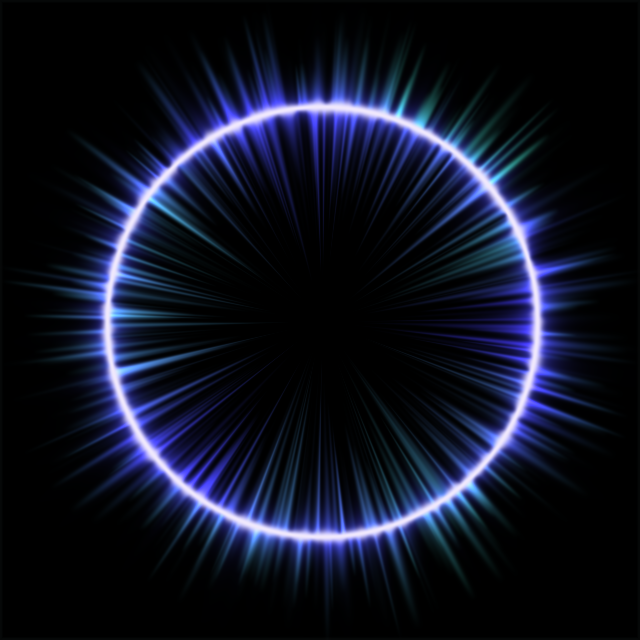
Reproduce this background procedurally as a three.js fragment shader.

```glsl
// A glowing white-violet ring throwing blue and teal light rays inward and outward on black.
varying vec2 vUv;

const float TAU = 6.2831853;
const vec2 RING_CENTER = vec2(0.504, 0.497);
const float RING_RADIUS = 0.336;
const float CORE_WIDTH = 0.0072;
const float GLOW_WIDTH = 0.018;
const vec2 OUTER_REACH = vec2(0.06, 0.18);
const vec2 INNER_REACH = vec2(0.11, 0.29);
const vec2 RAY_WIDTH = vec2(0.008, 0.021);  // radians
const float OUTER_GAIN = 0.84;
const float INNER_GAIN = 0.76;
const float RAY_FALLOFF = 1.1;
const int RAY_LAYERS = 5;
const vec3 BACKGROUND = vec3(0.0, 0.001, 0.001);
const vec3 EDGE_COLOR = vec3(0.025, 0.03, 0.03);
const vec3 VIOLET = vec3(0.24, 0.19, 0.92);
const vec3 STEEL = vec3(0.27, 0.42, 0.74);
const vec3 TEAL = vec3(0.19, 0.60, 0.55);
const vec3 CORE_COLOR = vec3(0.94, 0.91, 0.99);

float hash(vec2 p) {
  vec3 q = fract(vec3(p.xyx) * 0.1031);
  q += dot(q, q.yzx + 33.33);
  return fract((q.x + q.y) * q.z);
}

// Smooth noise around the circle; turn runs from 0 to 1 and wraps.
float ringNoise(float turn, float count, float seed) {
  float x = turn * count;
  float cell = floor(x);
  float a = hash(vec2(mod(cell, count), seed));
  float b = hash(vec2(mod(cell + 1.0, count), seed));
  return mix(a, b, smoothstep(0.0, 1.0, x - cell));
}

// Broad teal sectors, three around the ring, broken up by noise.
float tealAmount(float turn, float seed) {
  float sectors = 0.5 + 0.5 * cos(3.0 * (turn * TAU - 0.96));
  return clamp(0.55 * sectors + 0.8 * ringNoise(turn, 17.0, seed) - 0.15, 0.0, 1.0);
}

// Jittered tapered rays; travel is the distance walked away from the ring.
vec3 rays(float turn, float travel, vec2 reachRange, float tipTeal, float seed) {
  vec3 light = vec3(0.0);
  for (int layer = 0; layer < RAY_LAYERS; layer++) {
    float count = 36.0 + 15.0 * float(layer);
    float layerSeed = seed + 7.0 * float(layer);
    float cell = floor(turn * count);
    for (int side = -1; side <= 1; side++) {
      float index = cell + float(side);
      float id = mod(index, count);
      float center = (index + 0.1 + 0.8 * hash(vec2(id, layerSeed))) / count;
      float chance = hash(vec2(id, layerSeed + 1.3));
      float reach = mix(reachRange.x, reachRange.y, chance * sqrt(chance));
      float t = clamp(travel / reach, 0.0, 1.0);
      float width = mix(RAY_WIDTH.x, RAY_WIDTH.y, hash(vec2(id, layerSeed + 2.7)));
      width *= 1.0 - 0.5 * t;
      float offset = (turn - center) * TAU / width;
      float power = hash(vec2(id, layerSeed + 4.1));
      power = mix(0.1, 1.0, power * power);
      float shape = exp(-offset * offset) * pow(1.0 - t, RAY_FALLOFF) * power;
      float teal = tealAmount(fract(center), seed);
      vec3 tint = mix(VIOLET, STEEL, smoothstep(0.1, 0.55, teal));
      tint = mix(tint, TEAL, clamp(smoothstep(0.45, 0.95, teal) + tipTeal * t, 0.0, 1.0));
      light += tint * shape;
    }
  }
  return light;
}

void main() {
  vec2 p = vUv - RING_CENTER;
  float radius = length(p);
  float turn = fract(atan(p.y, p.x) / TAU + 1.0);
  float gap = radius - RING_RADIUS;

  // Rays on either side of the ring
  vec3 outer = rays(turn, max(gap, 0.0), OUTER_REACH, 0.8, 11.0) * OUTER_GAIN;
  vec3 inner = rays(turn, max(-gap, 0.0), INNER_REACH, 0.15, 53.0) * INNER_GAIN;
  vec3 color = BACKGROUND + mix(inner, outer, smoothstep(-0.006, 0.006, gap));

  // Violet halo with a spiky rim, different on each side
  float sideSeed = gap > 0.0 ? 3.0 : 23.0;
  float spikes = 0.6 * ringNoise(turn, 190.0, sideSeed) + 0.4 * ringNoise(turn, 71.0, sideSeed + 2.0);
  float glowWidth = GLOW_WIDTH * mix(0.4, 1.6, spikes);
  color += mix(VIOLET, STEEL, 0.25) * exp(-abs(gap) / glowWidth);

  // Hot core with ragged teeth on both sides
  float core = gap / (CORE_WIDTH * mix(0.55, 1.65, spikes));
  color = mix(min(color, vec3(1.0)), CORE_COLOR, exp(-core * core));

  // Faint line along the canvas border
  vec2 border = min(vUv, 1.0 - vUv);
  color += EDGE_COLOR * (1.0 - smoothstep(0.001, 0.006, min(border.x, border.y)));

  gl_FragColor = vec4(color, 1.0);
}
```
